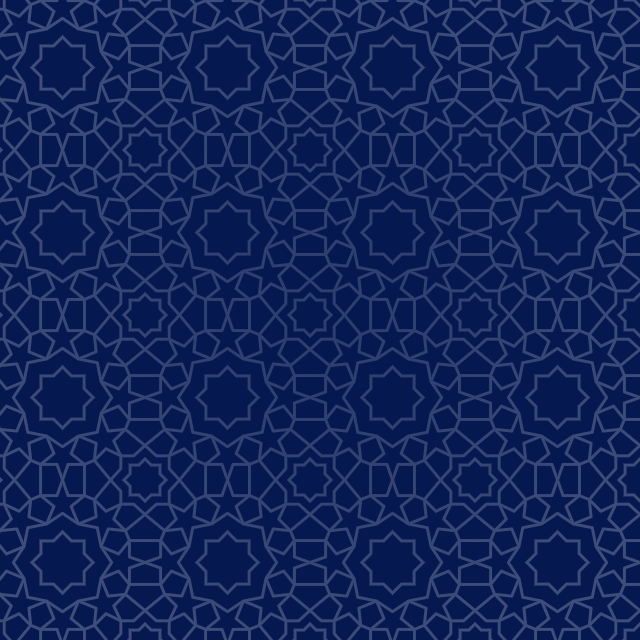
Give the GLSL for this pattern, as a WebGL 2 fragment shader.

```glsl
#version 300 es
precision highp float;
// Interlaced geometric lattice of eight-pointed rosettes and five-pointed stars, pale lines on navy.

uniform vec2 u_resolution;
out vec4 fragColor;

// Distance to the segment from a to b.
float segment(vec2 p, vec2 a, vec2 b) {
    vec2 ap = p - a, ab = b - a;
    return length(ap - ab * clamp(dot(ap, ab) / dot(ab, ab), 0.0, 1.0));
}

// Distance to the outline of a square joined with a diamond; tips lie at the radius.
float octagram(vec2 p, float radius) {
    p = abs(p);
    return abs(min(max(p.x, p.y), (p.x + p.y) * 0.70711) - radius * 0.70711);
}

// Five-pointed stars and pentagons ringing the rosette, in one 22.5 degree wedge.
float starRing(vec2 p) {
    vec2 tip = vec2(0.811, 0.266), notch = vec2(0.680, 0.104);
    vec2 shoulder = vec2(0.811, 0.067), valley = vec2(0.467, 0.193);
    float d = segment(p, vec2(1.0, 0.0), shoulder);
    d = min(d, segment(p, shoulder, tip));
    d = min(d, segment(p, tip, notch));
    d = min(d, segment(p, notch, valley));
    d = min(d, segment(p, valley, vec2(0.596, 0.0)));
    return min(d, segment(p, tip, vec2(0.786, 0.326)));
}

// Bars and crossings that join neighbouring rings, in one 45 degree wedge.
float connectors(vec2 p) {
    vec2 crossing = vec2(1.0, 0.582), elbow = vec2(0.862, 0.707);
    float d = segment(p, vec2(0.811, 0.266), vec2(1.0, 0.266));
    d = min(d, segment(p, vec2(0.762, 0.386), crossing));
    d = min(d, segment(p, crossing, elbow));
    return min(d, segment(p, elbow, vec2(0.707)));
}

void main() {
    vec2 uv = gl_FragCoord.xy / u_resolution;
    const float period = 0.2578;

    // Tile with a large rosette at the cell centre; mirror into one quadrant of unit size.
    vec2 cell = (uv - vec2(0.0977, 0.8945)) / period;
    vec2 quadrant = 2.0 * abs(fract(cell + 0.5) - 0.5);

    // Fold across the diagonal, then across the 22.5 degree axis.
    vec2 wedge = vec2(max(quadrant.x, quadrant.y), min(quadrant.x, quadrant.y));
    vec2 axisNormal = vec2(-0.38268, 0.92388);
    vec2 halfWedge = wedge - 2.0 * max(dot(wedge, axisNormal), 0.0) * axisNormal;

    float d = min(starRing(halfWedge), connectors(wedge));
    d = min(d, octagram(quadrant, 0.370));
    d = min(d, octagram(quadrant - 1.0, 0.256));

    // Antialiased stroke, with lines fading toward the middle of the canvas.
    float pixel = 2.0 / (period * min(u_resolution.x, u_resolution.y));
    float stroke = clamp((0.0178 - d) / pixel + 0.5, 0.0, 1.0);
    float glow = smoothstep(0.0, 0.65, length(uv - 0.5));
    vec3 navy = vec3(0.022, 0.095, 0.315);
    vec3 lineColor = mix(vec3(0.175, 0.245, 0.435), vec3(0.245, 0.305, 0.480), glow);
    fragColor = vec4(mix(navy, lineColor, stroke), 1.0);
}
```
